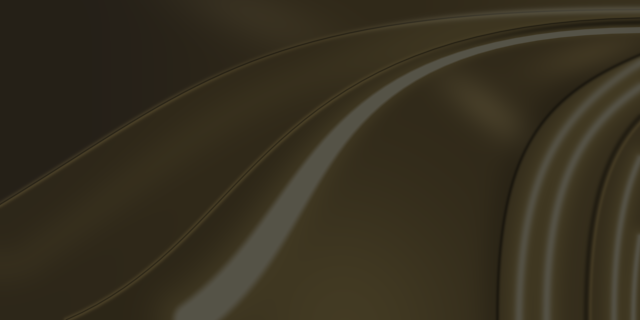
This background is drawn by a Shadertoy shader. Its source:

```glsl
// Dark bronze satin folds: soft shaded sheets divided by flowing curves.
// Each fold follows a cubic Bezier; its signed distance selects the sheet
// and shapes the thin seams, the broad sheen band and the bright ridges.

const vec3 SHADOW = vec3(0.145, 0.125, 0.092);
const vec3 BRONZE = vec3(0.188, 0.160, 0.098);
const vec3 OLIVE  = vec3(0.275, 0.242, 0.145);
const vec3 SHEEN  = vec3(0.335, 0.325, 0.280);

vec2 bezier(vec2 a, vec2 b, vec2 c, vec2 d, float t) {
    float s = 1.0 - t;
    return s*s*s*a + 3.0*s*s*t*b + 3.0*s*t*t*c + t*t*t*d;
}

// x: signed distance, positive on the upper left; y: position along the curve
vec2 fold(vec2 p, vec2 a, vec2 b, vec2 c, vec2 d) {
    const int STEPS = 36;
    float best = 1e5, side = 1.0, along = 0.0;
    vec2 start = a;
    for (int i = 1; i <= STEPS; i++) {
        vec2 end = bezier(a, b, c, d, float(i) / float(STEPS));
        vec2 e = end - start, q = p - start;
        float h = clamp(dot(q, e) / dot(e, e), 0.0, 1.0);
        vec2 r = q - e*h;
        float dist = dot(r, r);
        if (dist < best) {
            best = dist;
            side = e.x*q.y - e.y*q.x < 0.0 ? -1.0 : 1.0;
            along = (float(i) - 1.0 + h) / float(STEPS);
        }
        start = end;
    }
    return vec2(side * sqrt(best), along);
}

float ridge(float d, float width) {
    return exp(-d*d / (width*width));
}

// Soft elliptical glow, turned by an angle
float glow(vec2 p, vec2 center, vec2 size, float angle) {
    vec2 q = p - center;
    float c = cos(angle), s = sin(angle);
    q = vec2(c*q.x + s*q.y, c*q.y - s*q.x) / size;
    return exp(-dot(q, q));
}

float below(float d) {
    return smoothstep(0.004, -0.004, d);
}

// Narrow seam: a warm lit rim with a dark groove in it
vec3 seam(vec3 col, float d, float strength) {
    col += vec3(0.125, 0.110, 0.065) * strength * ridge(d, 0.0085);
    return col * (1.0 - 0.40 * ridge(d - 0.001, 0.0028));
}

// Bright rounded ridge inside an olive halo
vec3 shine(vec3 col, float d, float width) {
    col = mix(col, OLIVE, 0.75 * ridge(d, width * 3.2));
    return mix(col, SHEEN, 0.92 * ridge(d, width));
}

void mainImage(out vec4 fragColor, in vec2 fragCoord) {
    vec2 p = fragCoord / iResolution.xy * vec2(2.0, 1.0);

    vec2 upper = fold(p, vec2(0.0, 0.36), vec2(0.625, 0.74), vec2(0.807, 0.969), vec2(2.0, 0.969));
    vec2 middle = fold(p, vec2(0.208, 0.0), vec2(0.807, 0.258), vec2(0.794, 0.922), vec2(2.0, 0.943));
    vec2 band = fold(p, vec2(0.599, 0.0), vec2(1.042, 0.323), vec2(0.911, 0.896), vec2(2.0, 0.906));
    vec2 edge = fold(p, vec2(1.555, 0.0), vec2(1.555, 0.505), vec2(1.667, 0.688), vec2(2.0, 0.828));

    // Top sheet
    vec3 col = mix(SHADOW, BRONZE, smoothstep(0.2, 1.1, p.x));
    col += vec3(0.045, 0.042, 0.032) * glow(p, vec2(0.78, 0.96), vec2(0.28, 0.09), -0.35);
    col = mix(col, OLIVE, 0.35 * smoothstep(1.2, 2.0, p.x));

    // Sheet between the two seams
    vec3 sheet = mix(SHADOW, BRONZE, 0.75 + 0.25 * smoothstep(0.1, 0.7, p.x));
    sheet = mix(sheet, OLIVE, 0.30 * ridge(upper.x + 0.19 - 0.15 * upper.y, 0.07));
    sheet = mix(sheet, OLIVE, 0.45 * smoothstep(0.9, 1.5, p.x));
    col = mix(col, sheet, below(upper.x));
    col = seam(col, upper.x, 1.0 - 0.45 * smoothstep(0.25, 0.6, upper.y));
    col = mix(col, SHEEN, 0.70 * smoothstep(0.6, 1.0, upper.y) * ridge(upper.x, 0.013));

    // Sheet leading into the broad band
    sheet = mix(BRONZE * 0.92, OLIVE, 0.30 * ridge(band.x, 0.11));
    sheet += vec3(0.085, 0.080, 0.055) * glow(p, vec2(1.17, 0.80), vec2(0.13, 0.025), 0.45);
    col = mix(col, sheet, below(middle.x));
    col = seam(col, middle.x, 1.0 - 0.75 * smoothstep(0.55, 0.85, middle.y));

    // Hollow on the right of the band
    sheet = mix(BRONZE, OLIVE, 0.85 * glow(p, vec2(1.08, -0.02), vec2(0.40, 0.44), 0.35));
    sheet += vec3(0.080, 0.075, 0.055) * glow(p, vec2(1.52, 0.66), vec2(0.17, 0.065), -0.65);
    sheet += vec3(0.070, 0.062, 0.040) * glow(p, vec2(1.87, 0.83), vec2(0.20, 0.06), 0.25);
    col = mix(col, sheet, below(band.x));
    float halfWidth = mix(0.060, 0.010, smoothstep(0.0, 0.92, band.y));
    col = mix(col, OLIVE, 0.75 * ridge(band.x, halfWidth * 1.7));
    col = mix(col, SHEEN, smoothstep(1.2, 0.65, abs(band.x) / halfWidth));
    col *= 1.0 - 0.40 * smoothstep(0.7, 1.0, band.y) * ridge(band.x - 0.024, 0.009);

    // Pleats at the right
    vec2 ridgeA = fold(p, vec2(1.622, 0.0), vec2(1.628, 0.44), vec2(1.732, 0.635), vec2(2.0, 0.802));
    vec2 ridgeB = fold(p, vec2(1.708, 0.0), vec2(1.708, 0.375), vec2(1.784, 0.583), vec2(2.0, 0.727));
    vec2 crease = fold(p, vec2(1.831, 0.0), vec2(1.831, 0.297), vec2(1.87, 0.505), vec2(2.0, 0.635));
    vec2 ridgeC = fold(p, vec2(1.919, 0.0), vec2(1.919, 0.25), vec2(1.95, 0.4), vec2(2.0, 0.505));
    vec2 ridgeD = fold(p, vec2(1.979, 0.0), vec2(1.98, 0.12), vec2(1.99, 0.2), vec2(2.0, 0.26));
    vec3 pleats = mix(BRONZE, OLIVE, 0.20);
    pleats = shine(pleats, ridgeA.x, 0.015);
    pleats = shine(pleats, ridgeB.x, 0.015);
    pleats = shine(pleats, ridgeC.x, 0.012);
    pleats = shine(pleats, ridgeD.x, 0.010);
    pleats *= 1.0 - 0.35 * ridge(crease.x, 0.009);
    pleats += vec3(0.05, 0.042, 0.025) * ridge(crease.x + 0.014, 0.006);
    col *= 1.0 - 0.15 * ridge(edge.x, 0.06);
    col = mix(col, pleats, below(edge.x));
    col *= 1.0 - 0.40 * ridge(edge.x, 0.006);

    fragColor = vec4(col, 1.0);
}
```
